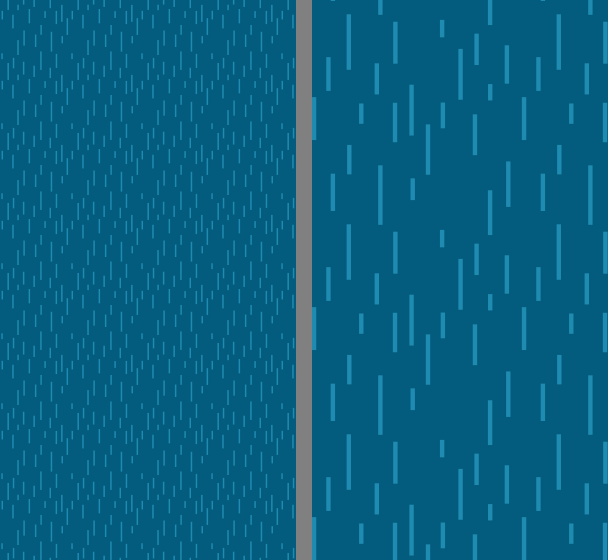
Left: the whole. Right: its middle third, enlarged.
Write a WebGL 2 fragment shader that draws this pattern.

```glsl
#version 300 es
precision highp float;
// Fine vertical rain dashes on deep teal, from a square tile repeated over the canvas.
// Each tile has evenly spaced columns with two staggered slots per column;
// a quadratic sequence varies the length, height and sideways shift of each dash.

#define TILES_HIGH 8.0
#define COLUMNS 13.0
#define STAGGER_STEP 8.0
#define DASH_WIDTH 0.0208
#define MIN_LENGTH 0.07
#define MAX_LENGTH 0.285
#define SHIFT_X 0.026
#define SHIFT_Y 0.17
#define SKIP_EVERY 7.0
#define GROUND_COLOR vec3(0.012, 0.36, 0.49)
#define DASH_COLOR vec3(0.125, 0.545, 0.695)

uniform vec2 u_resolution;
out vec4 fragColor;

// Irregular but evenly spread value in 0..1 for a dash index.
float scatter(float index, float ratio) {
    float k = index + 0.5;
    return fract(k * k * ratio);
}

// Smooth-edged coverage of an upright rectangle centred at the origin.
float rectangle(vec2 p, vec2 halfSize, float pixel) {
    vec2 cover = clamp((halfSize - abs(p)) / pixel + 0.5, 0.0, 1.0);
    return cover.x * cover.y;
}

float dashes(vec2 tilePos, float pixel) {
    // Column within the tile, and position relative to its centre line
    float columnX = tilePos.x * COLUMNS;
    float column = mod(floor(columnX), COLUMNS);
    float x = (fract(columnX) - 0.5) / COLUMNS;

    // Two slots per column, staggered so that neighbours do not line up
    float slotY = tilePos.y * 2.0 + fract(column * STAGGER_STEP / COLUMNS);
    float slot = mod(floor(slotY), 2.0);
    float y = (fract(slotY) - 0.5) * 0.5;

    // Individual size and offset of this dash
    float index = column * 2.0 + slot;
    float size = pow(scatter(index, 0.6180), 1.5);
    float dashLength = mix(MIN_LENGTH, MAX_LENGTH, size);
    vec2 shift = vec2(scatter(index, 0.5698), scatter(index, 0.7549)) - 0.5;
    shift *= vec2(SHIFT_X, SHIFT_Y);

    // A few slots stay empty
    float present = abs(mod(index, SKIP_EVERY) - 3.0) < 0.5 ? 0.0 : 1.0;
    return present * rectangle(vec2(x, y) - shift, 0.5 * vec2(DASH_WIDTH, dashLength), pixel);
}

void main() {
    vec2 tilePos = gl_FragCoord.xy / u_resolution.y * TILES_HIGH;
    float pixel = TILES_HIGH / u_resolution.y;
    vec3 color = mix(GROUND_COLOR, DASH_COLOR, dashes(tilePos, pixel));
    fragColor = vec4(color, 1.0);
}
```
